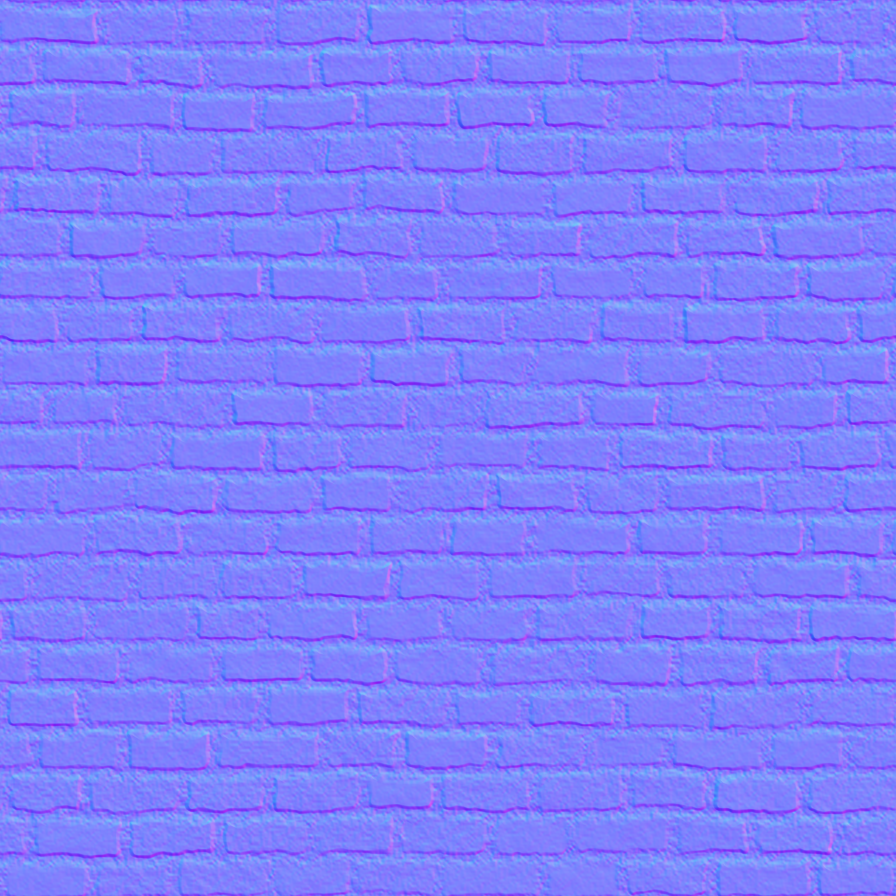
Reproduce this texture map procedurally as a Shadertoy shader.

```glsl
// Tangent-space normal map of a worn brick wall in a loose running bond.
// A height field of rounded, uneven bricks over rough mortar is differentiated
// numerically; everything wraps at the canvas border.

const float ROWS = 21.0;
const float COLUMNS = 10.0;
const float ROW_SHIFT = 0.003;             // vertical placement of the courses
const float JOINT_JITTER = 0.24;           // in brick lengths
const vec2  JOINT_HALF = vec2(0.0036, 0.0016);
const float CORNER = 0.0075;
const float SHARP_EDGE = 0.0046;           // bevel width along the lower side
const float SIDE_EDGE = 0.0060;            // bevel width along the ends
const float SOFT_EDGE = 0.0135;            // bevel width along the upper side
const vec2  RELIEF = vec2(0.0008, 0.0023); // shallowest and deepest brick
const float JOINT_FILL = 0.0009;           // mortar height in the upright joints
const float BRICK_GRAIN = 0.00052;
const float MORTAR_GRAIN = 0.00125;
const float SAMPLE_STEP = 0.0007;          // half width of the height difference

float hash(vec2 p) {
    vec3 q = fract(vec3(p.xyx) * 0.1031);
    q += dot(q, q.yzx + 33.33);
    return fract((q.x + q.y) * q.z);
}

// Value noise on the unit square that repeats after 'cells' lattice cells.
float noise(vec2 uv, vec2 cells) {
    vec2 p = uv * cells;
    vec2 i = floor(p);
    vec2 f = p - i;
    f = f * f * (3.0 - 2.0 * f);
    vec2 a = mod(i, cells);
    vec2 b = mod(i + 1.0, cells);
    vec2 seed = cells * 1.7;
    float low = mix(hash(a + seed), hash(vec2(b.x, a.y) + seed), f.x);
    float high = mix(hash(vec2(a.x, b.y) + seed), hash(b + seed), f.x);
    return mix(low, high, f.y) - 0.5;
}

float grain(vec2 uv) {
    return 0.7 * noise(uv, vec2(97.0)) + 0.7 * noise(uv, vec2(181.0))
         + 0.6 * noise(uv, vec2(317.0));
}

float jointPosition(float column, float row) {
    return column + JOINT_JITTER * (hash(vec2(mod(column, COLUMNS), row + 40.0)) - 0.5);
}

float roundedBox(vec2 p, vec2 halfSize, float radius) {
    vec2 q = abs(p) - halfSize + radius;
    return length(max(q, 0.0)) + min(max(q.x, q.y), 0.0) - radius;
}

float wallHeight(vec2 uv) {
    // Bend the courses and joints slightly
    vec2 p = uv;
    p.y += ROW_SHIFT + 0.005 * noise(uv, vec2(7.0, 9.0)) + 0.005 * noise(uv, vec2(29.0, 21.0));
    p.x += 0.004 * noise(uv, vec2(19.0, 43.0));

    // Find the course and the two joints around this point
    float y = p.y * ROWS;
    float row = mod(floor(y), ROWS);
    float x = p.x * COLUMNS + 0.5 * mod(row, 2.0) + 0.3 * (hash(vec2(row, 7.0)) - 0.5);
    float column = floor(x + 0.5);
    if (x < jointPosition(column, row)) column -= 1.0;
    float left = jointPosition(column, row);
    float right = jointPosition(column + 1.0, row);
    vec2 id = vec2(mod(column, COLUMNS), row);

    // Brick outline with ragged edges
    float size = hash(id + 11.0);
    float lean = hash(id + 23.0) - 0.5;
    vec2 halfSize = 0.5 * vec2((right - left) / COLUMNS, 1.0 / ROWS) - JOINT_HALF;
    halfSize -= vec2(0.0010, 0.0014) * size;
    vec2 local = vec2((x - 0.5 * (left + right)) / COLUMNS, (fract(y) - 0.5) / ROWS);
    float courseDepth = 0.5 / ROWS - abs(local.y);
    local.y += 0.04 * lean * local.x;
    float d = roundedBox(local, halfSize, CORNER);
    d += 0.0034 * noise(uv, vec2(61.0)) + 0.0022 * noise(uv, vec2(149.0));

    // Steep below, gentle above, moderate at the ends
    vec2 inset = halfSize - abs(local);
    float upright = smoothstep(-0.004, 0.004, inset.y - inset.x);
    float bevel = mix(SHARP_EDGE, SOFT_EDGE, smoothstep(-0.5, 0.6, local.y / halfSize.y));
    bevel = mix(bevel, SIDE_EDGE, upright);
    float mask = smoothstep(0.0, bevel, -d);

    // Worn faces differ in relief, tilt and swell
    float relief = mix(RELIEF.x, RELIEF.y, sqrt(hash(id + 57.0)));
    float tilt = dot(local, vec2(hash(id + 71.0) - 0.4, hash(id + 83.0) - 0.8));
    float face = relief + 0.025 * tilt + 0.0008 * noise(uv, vec2(37.0, 53.0));
    float fill = JOINT_FILL * smoothstep(0.0, 0.012, courseDepth);
    float roughness = mix(MORTAR_GRAIN, BRICK_GRAIN * mix(0.6, 1.4, hash(id + 97.0)), mask);
    return mix(fill, face, mask) + roughness * grain(uv);
}

void mainImage(out vec4 fragColor, in vec2 fragCoord) {
    vec2 uv = fragCoord / iResolution.xy;
    vec2 e = vec2(SAMPLE_STEP, 0.0);
    vec2 slope = vec2(wallHeight(uv + e.xy) - wallHeight(uv - e.xy),
                      wallHeight(uv + e.yx) - wallHeight(uv - e.yx)) / (2.0 * SAMPLE_STEP);
    vec3 normal = normalize(vec3(-slope, 1.0));

    // Pack the normal, keeping blue close to full
    vec3 color = 0.5 + 0.5 * normal;
    color.b = mix(0.99, color.b, 0.3);
    fragColor = vec4(color, 1.0);
}
```
